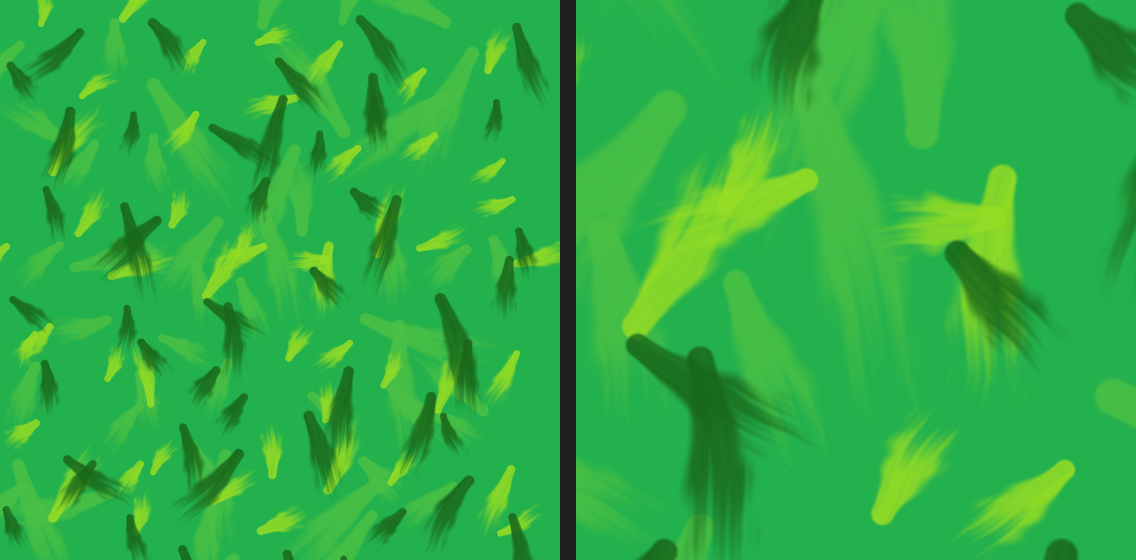
Left, the full canvas; right, a detail of the centre.
This texture is drawn by a WebGL 2 fragment shader. Its source:

```glsl
#version 300 es
precision highp float;
// Loose brush dabs in pale, lime and dark green scattered over a flat green ground.

#define GROUND vec3(0.138, 0.693, 0.302)
#define PALE vec3(0.290, 0.752, 0.268)
#define LIME vec3(0.590, 0.865, 0.140)
#define DARK vec3(0.098, 0.405, 0.098)
#define GRID 7.0
#define EXTENT vec2(0.93, 0.97)
#define PALE_LENGTH vec2(0.09, 0.24)
#define LIME_LENGTH vec2(0.060, 0.135)
#define DARK_LENGTH vec2(0.065, 0.185)
#define BEND 0.45
#define FRAY 0.22

uniform vec2 u_resolution;
out vec4 fragColor;

vec4 hash4(vec2 cell, float seed) {
    vec4 q = fract(vec4(cell.xyx, seed) * vec4(0.1031, 0.1030, 0.0973, 0.1099));
    q += dot(q, q.wzxy + 33.33);
    return fract((q.xxyz + q.yzzw) * q.zywx);
}

// Layered sines across the stroke, in -1..1
float bristles(float across, float along, float phase) {
    float x = across + 0.12 * sin(along * 5.0 + phase);
    return 0.45 * sin(x * 5.0 + phase)
         + 0.33 * sin(x * 11.0 + phase * 2.3)
         + 0.22 * sin(x * 23.0 + phase * 3.7);
}

// Coverage of a dab: round narrow tip at the origin, wide fading tail along +x
float dab(vec2 p, float len, float halfWidth, float bend, float phase) {
    float t = p.x / len;
    float body = clamp(t, 0.0, 1.0);
    p.y -= bend * len * body * body;
    float width = halfWidth * mix(0.42, 1.0, smoothstep(0.0, 0.65, t));
    float streak = bristles(p.y / halfWidth, t, phase);

    // Sides grow softer and more ragged towards the tail
    float side = length(vec2(min(p.x, 0.0), p.y)) / width;
    side += 0.16 * body * sin(t * 19.0 + phase + 3.0 * p.y / halfWidth);
    float softness = mix(0.22, 0.5, body);
    float cover = 1.0 - smoothstep(1.0 - softness, 1.0 + softness * 0.5, side);

    // Single hairs run dry at different lengths
    float tail = 1.0 - smoothstep(0.5, 1.08, t + FRAY * streak);
    return cover * tail * (0.90 + 0.10 * streak);
}

// Paints one dab per grid cell over the given colour
vec3 paintLayer(vec3 base, vec2 p, vec3 paint, vec2 lengths, float slim,
                float heading, float spread, float flips, float seed) {
    vec2 home = floor(p / EXTENT * GRID);
    for (int j = -2; j <= 2; j++) {
        for (int i = -2; i <= 2; i++) {
            vec2 cell = home + vec2(i, j);
            if (any(lessThan(cell, vec2(0.0))) ||
                any(greaterThanEqual(cell, vec2(GRID)))) continue;
            vec4 place = hash4(cell + 3.0, seed);
            vec4 shape = hash4(cell + 41.0, seed + 7.0);

            vec2 tip = (cell + place.xy) / GRID * EXTENT;
            float angle = heading + spread * (place.z + place.w - 1.0);
            angle += 3.14159 * step(1.0 - flips, shape.w);
            vec2 axis = vec2(cos(angle), sin(angle));
            vec2 d = p - tip;
            vec2 local = vec2(dot(d, axis), dot(d, vec2(-axis.y, axis.x)));

            float len = mix(lengths.x, lengths.y, shape.x * shape.x);
            float halfWidth = slim * mix(0.8, 1.2, shape.y) + 0.06 * len;
            float bend = BEND * (shape.z - 0.5);
            float cover = dab(local, len, halfWidth, bend, 40.0 * shape.y);
            base = mix(base, paint, 0.95 * cover);
        }
    }
    return base;
}

void main() {
    vec2 p = gl_FragCoord.xy / min(u_resolution.x, u_resolution.y);
    vec3 color = GROUND;
    // Broad pale sweeps, then lime flicks, then dark blades hanging from their tips
    color = paintLayer(color, p, PALE, PALE_LENGTH, 0.016, -1.6, 1.6, 0.15, 11.0);
    color = paintLayer(color, p, LIME, LIME_LENGTH, 0.012, 0.95, 1.0, 0.35, 23.0);
    color = paintLayer(color, p, DARK, DARK_LENGTH, 0.0135, -1.5, 1.2, 0.0, 37.0);
    fragColor = vec4(color, 1.0);
}
```
